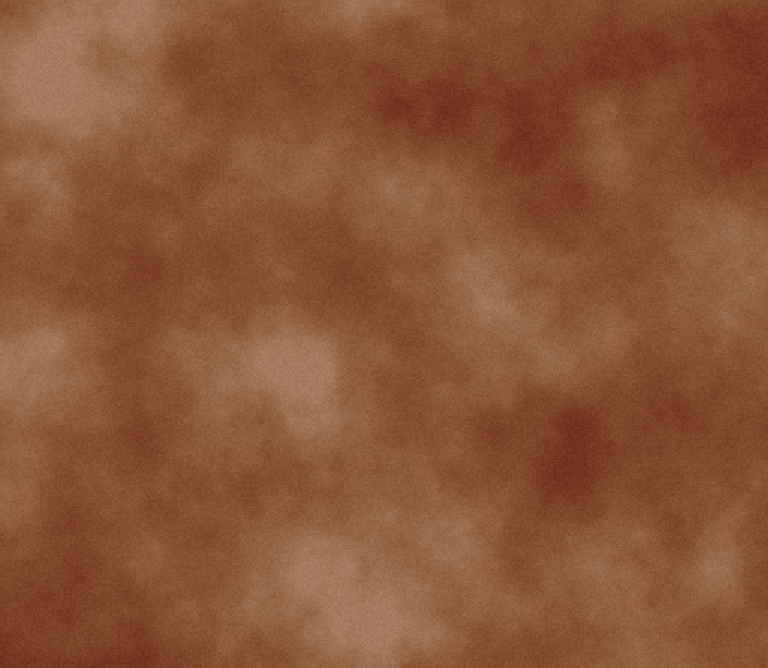
Write a Shadertoy shader that draws this texture.

```glsl
#define CLOUD_SCALE 4.1
#define OCTAVES 6
#define GAIN 0.56
#define CONTRAST 2.8
#define MID_TONE 1.55
#define GRAIN_CELLS 446.0
#define GRAIN_AMOUNT 0.05

// Three random values in 0..1 for a cell and a seed
vec3 hash3(vec2 cell, float seed) {
    vec3 p = fract(vec3(cell, seed).xyx * vec3(0.1031, 0.1030, 0.0973) + seed * 0.137);
    p += dot(p, p.yxz + 33.33);
    return fract((p.xxy + p.yxx) * p.zyx);
}

// Cellular noise: soft bright and dark blobs around jittered points
float blobNoise(vec2 p, float seed) {
    vec2 cell = floor(p);
    float sum = 0.0;
    for (int y = -1; y <= 1; y++) {
        for (int x = -1; x <= 1; x++) {
            vec2 neighbour = cell + vec2(x, y);
            vec3 rnd = hash3(neighbour, seed);
            vec2 d = neighbour + rnd.xy - p;
            float w = max(0.0, 1.0 - dot(d, d));
            sum += (rnd.z * 2.0 - 1.0) * w * w * w;
        }
    }
    return sum;
}

// Octaves of blobs, each turned to hide the cell grid
float clouds(vec2 p) {
    mat2 turn = mat2(0.8, 0.6, -0.6, 0.8);
    float sum = 0.0, amplitude = 1.0;
    for (int i = 0; i < OCTAVES; i++) {
        sum += amplitude * blobNoise(p, float(i) + 1.0);
        p = turn * p * 2.03 + 17.3;
        amplitude *= GAIN;
    }
    return sum;
}

// Rust to pale tan, extended a little past both ends
vec3 leatherRamp(float tone) {
    vec3 stops[5] = vec3[5](
        vec3(0.48, 0.25, 0.15),
        vec3(0.51, 0.29, 0.17),
        vec3(0.54, 0.33, 0.21),
        vec3(0.57, 0.38, 0.25),
        vec3(0.61, 0.43, 0.31));
    tone = clamp(tone, -1.2, 5.0);
    int i = int(clamp(floor(tone), 0.0, 3.0));
    return mix(stops[i], stops[i + 1], tone - float(i));
}

void mainImage(out vec4 fragColor, in vec2 fragCoord) {
    vec2 uv = fragCoord / iResolution.y;

    // Soft mottling
    float tone = MID_TONE + CONTRAST * clouds(uv * CLOUD_SCALE + 5.0);
    vec3 color = leatherRamp(tone);

    // Fine grain
    float grain = hash3(floor(uv * GRAIN_CELLS), 9.0).x - 0.5;
    color += grain * GRAIN_AMOUNT;

    fragColor = vec4(color, 1.0);
}
```
